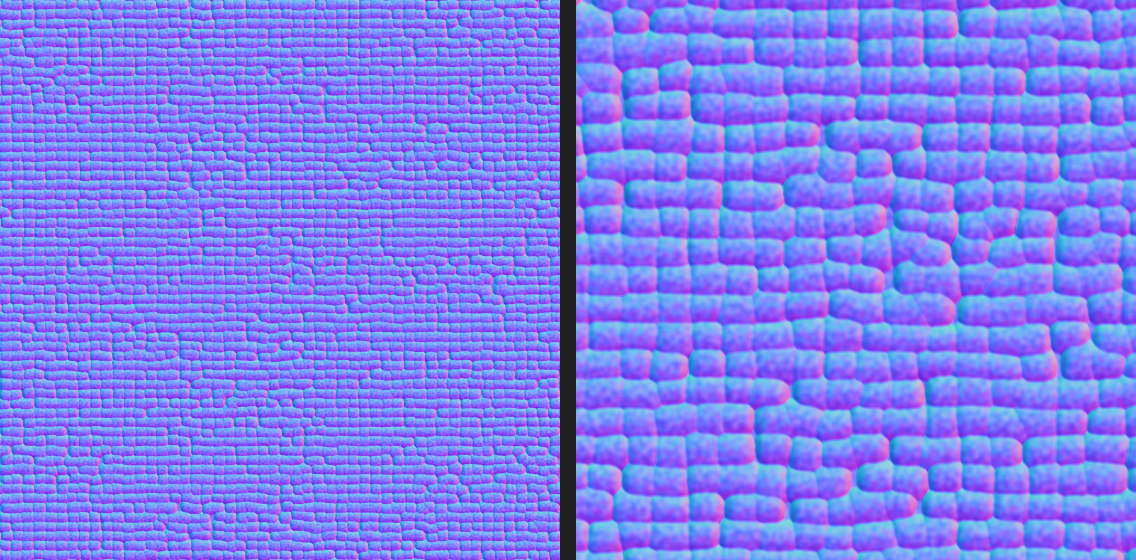
Left, the full canvas; right, a detail of the centre.
Reproduce this texture map procedurally as a three.js fragment shader.

```glsl
// Tangent-space normal map of a coarse woven cloth: rows of plump, uneven stitches.
#define GRID vec2(50.0, 59.0)    // stitches across and down
#define RELIEF 0.25              // height of a stitch, in rows
#define JITTER vec2(0.24, 0.13)  // stitch displacement, in cells
#define WARP 0.22                // waviness of the rows, in cells
#define WARP_FREQ vec2(24.0, 20.0)
#define PATCH_FREQ vec2(7.0, 9.0)
#define GRAIN 0.42               // strength of the fibre grain
#define GRAIN_FREQ vec2(230.0)
#define SKEW 0.12                // sideways lean of the slopes
#define STEP 0.0011              // sampling distance for slopes

varying vec2 vUv;

vec2 hash2(vec2 p) {
  vec3 q = fract(vec3(p.xyx) * vec3(0.1031, 0.1030, 0.0973));
  q += dot(q, q.yzx + 33.33);
  return fract((q.xx + q.yz) * q.zy);
}

// Unit gradient at a lattice corner, wrapped to the period
vec2 cornerGradient(vec2 cell, vec2 period, float seed) {
  float angle = 6.2832 * hash2(mod(cell, period) + seed).x;
  return vec2(cos(angle), sin(angle));
}

// Tileable gradient noise, roughly -0.7 to 0.7
float gradientNoise(vec2 uv, vec2 period, float seed) {
  vec2 p = uv * period;
  vec2 i = floor(p);
  vec2 f = p - i;
  vec2 w = f * f * f * (f * (f * 6.0 - 15.0) + 10.0);
  vec2 o = vec2(0.0, 1.0);
  float a = dot(cornerGradient(i, period, seed), f);
  float b = dot(cornerGradient(i + o.yx, period, seed), f - o.yx);
  float c = dot(cornerGradient(i + o.xy, period, seed), f - o.xy);
  float d = dot(cornerGradient(i + o.yy, period, seed), f - o.yy);
  return mix(mix(a, b, w.x), mix(c, d, w.x), w.y);
}

// Domed across the row, flat along it with rounded ends
float stitch(vec2 offset, vec2 halfSize) {
  vec2 q = offset / halfSize;
  q *= q;
  return 1.0 - q.y - q.x * q.x;
}

// Highest of the neighbouring stitches
float clothHeight(vec2 uv) {
  float wave = gradientNoise(uv, WARP_FREQ, 17.0);
  float drift = gradientNoise(uv, PATCH_FREQ, 71.0);
  float disorder = clamp(0.85 + 1.3 * drift, 0.35, 1.3);
  vec2 p = uv * GRID + WARP * vec2(0.5 * drift, wave * disorder);
  vec2 cell = floor(p);
  float height = -0.4;
  for (int y = -1; y <= 1; y++) {
    for (int x = -1; x <= 1; x++) {
      vec2 id = cell + vec2(float(x), float(y));
      vec2 key = mod(id, GRID);
      vec2 shift = (hash2(key + 5.0) - 0.5) * 2.0 * JITTER * disorder;
      vec2 size = hash2(key + 131.0);
      vec2 halfSize = vec2(mix(0.52, 0.82, size.x * size.x), mix(0.54, 0.66, size.y));
      height = max(height, stitch(p - id - 0.5 - shift, halfSize));
    }
  }
  return height;
}

void main() {
  // Slopes of the cloth, measured in row heights
  vec2 e = vec2(STEP, 0.0);
  vec2 rise = vec2(clothHeight(vUv + e.xy) - clothHeight(vUv - e.xy),
                   clothHeight(vUv + e.yx) - clothHeight(vUv - e.yx));
  vec2 tilt = -RELIEF * rise / (2.0 * STEP * GRID.y);

  // Lean and fibre grain
  tilt.x -= SKEW * tilt.y;
  tilt += GRAIN * vec2(gradientNoise(vUv, GRAIN_FREQ, 211.0),
                       gradientNoise(vUv, GRAIN_FREQ, 503.0));

  // Pack the unit normal into colour
  vec3 normal = normalize(vec3(tilt, 1.0));
  gl_FragColor = vec4(0.5 + 0.5 * normal, 1.0);
}
```
